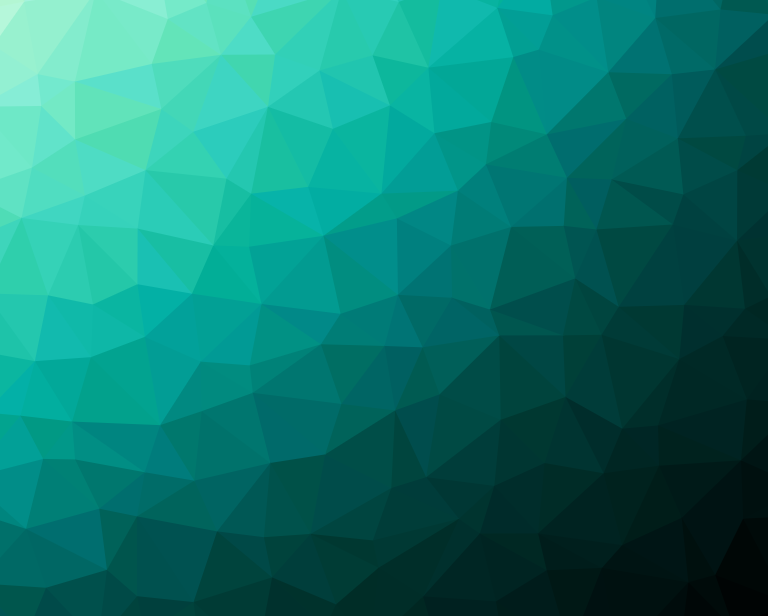
Give the GLSL for this background, as a WebGL 2 fragment shader.

```glsl
#version 300 es
precision highp float;

uniform vec2 u_resolution;
out vec4 outColor;

const float ROWS = 10.6;

float cross2(vec2 a, vec2 b) {
    return a.x * b.y - a.y * b.x;
}

vec2 hash22(vec2 p) {
    vec3 q = fract(vec3(p.xyx) * vec3(0.1031, 0.1030, 0.0973));
    q += dot(q, q.yzx + 33.33);
    return fract((q.xx + q.yz) * q.zy);
}

// Grid node moved by a random offset
vec2 meshVertex(vec2 node) {
    return node + 0.66 * (hash22(node + 37.0) - 0.5);
}

// Mint to teal to black
vec3 palette(float t) {
    const vec3 stops[9] = vec3[9](
        vec3(0.72, 0.97, 0.87), vec3(0.43, 0.91, 0.77), vec3(0.20, 0.82, 0.71),
        vec3(0.01, 0.69, 0.62), vec3(0.00, 0.48, 0.46), vec3(0.00, 0.30, 0.285),
        vec3(0.00, 0.18, 0.165), vec3(0.00, 0.085, 0.08), vec3(0.0));
    float k = clamp(t, 0.0, 1.0) * 8.0;
    int i = min(int(k), 7);
    return mix(stops[i], stops[i + 1], k - float(i));
}

// Flat facet colour, taken at its middle (0 to 1 from the top left)
vec3 facetColor(vec2 middle, vec2 seed) {
    vec2 c = clamp(middle, 0.0, 1.0);
    float skew = c.x - c.y;
    vec2 rnd = hash22(seed + 91.0) - 0.5;
    float t = 0.5 * (c.x + c.y + 0.2 * skew * skew) + 0.03 * rnd.x;
    vec3 color = palette(t);
    color.b *= 1.0 + 0.12 * rnd.y;
    return color;
}

float edgeDistance(vec2 p, vec2 a, vec2 b) {
    return cross2(normalize(b - a), p - a);
}

// Adds one triangle, weighted by its smooth coverage
void addFacet(inout vec4 total, vec2 p, vec2 a, vec2 b, vec2 c,
              vec2 gridSize, vec2 origin, vec2 seed) {
    float inside = min(edgeDistance(p, a, b),
                   min(edgeDistance(p, b, c), edgeDistance(p, c, a)));
    float pixel = ROWS / u_resolution.y;
    float weight = clamp(inside / pixel + 0.5, 0.0, 1.0);
    if (weight > 0.0) {
        vec2 middle = ((a + b + c) / 3.0 + origin) / gridSize;
        total += weight * vec4(facetColor(middle, seed), 1.0);
    }
}

void main() {
    vec2 uv = gl_FragCoord.xy / u_resolution;
    uv.y = 1.0 - uv.y;
    vec2 gridSize = ROWS * vec2(u_resolution.x / u_resolution.y, 1.0);
    vec2 origin = vec2(0.57, 0.08);
    vec2 p = uv * gridSize - origin;
    vec4 total = vec4(0.0);

    for (int y = -1; y <= 1; y++) {
        for (int x = -1; x <= 1; x++) {
            vec2 cell = floor(p) + vec2(x, y);
            vec2 a = meshVertex(cell);
            vec2 b = meshVertex(cell + vec2(1.0, 0.0));
            vec2 c = meshVertex(cell + vec2(1.0, 1.0));
            vec2 d = meshVertex(cell + vec2(0.0, 1.0));

            // Delaunay split: opposite angles must add to less than half a turn
            float split = cross2(c - b, a - b) * dot(a - d, c - d)
                        + dot(c - b, a - b) * cross2(a - d, c - d);
            vec2 seed = cell * 2.0;
            if (split > 0.0) {
                addFacet(total, p, a, b, c, gridSize, origin, seed);
                addFacet(total, p, a, c, d, gridSize, origin, seed + 1.0);
            } else {
                addFacet(total, p, a, b, d, gridSize, origin, seed);
                addFacet(total, p, b, c, d, gridSize, origin, seed + 1.0);
            }
        }
    }
    outColor = vec4(total.rgb / max(total.a, 0.001), 1.0);
}
```
